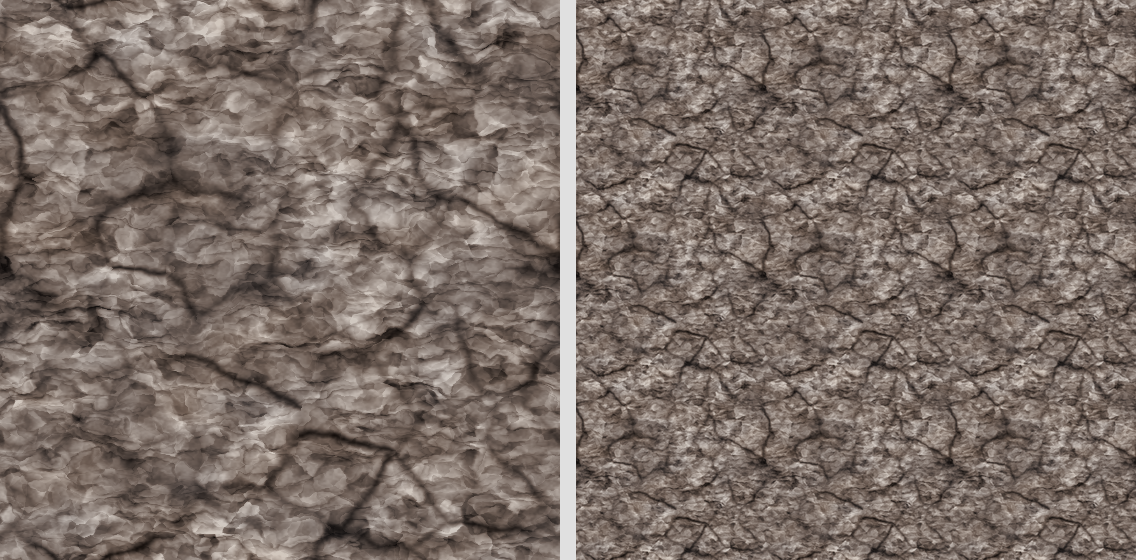
Left: one tile. Right: repeated 3 by 3.
Write a WebGL 2 fragment shader that draws this texture.

```glsl
#version 300 es
precision highp float;
// Weathered brown rock face: cracked blocks, horizontal ledges and crumpled facets, tiling.

uniform vec2 u_resolution;
out vec4 fragColor;

const vec3 SHADOW = vec3(0.06, 0.045, 0.04);
const vec3 STONE = vec3(0.43, 0.37, 0.338);
const vec3 LIGHT = vec3(0.74, 0.70, 0.67);
const float BASE_TONE = 0.575;
const vec2 BLOCKS = vec2(6.0, 6.0);        // main cracked blocks per tile
const vec2 SUB_BLOCKS = vec2(8.0, 9.0);    // fainter second set of cracks
const float CRACK_DEPTH = 0.80;
const float SUB_CRACK_DEPTH = 0.42;
const float LEDGE_DEPTH = 0.17;
const float FACET_CONTRAST = 0.17;
const float PATCH_CONTRAST = 0.22;

// Random pair for a cell, wrapped to the period.
vec2 hash2(vec2 cell, vec2 period, float seed) {
    uvec2 v = uvec2(mod(cell + 0.5, period)) + uint(seed) * uvec2(131u, 313u);
    for (int i = 0; i < 2; i++) {
        v = v * 1664525u + 1013904223u;
        v.x += v.y * 1664525u;
        v.y += v.x * 1664525u;
        v ^= v >> 16u;
    }
    return vec2(v) / 4294967295.0;
}

float noise(vec2 uv, vec2 period, float seed) {
    vec2 p = uv * period, i = floor(p), f = p - i;
    f = f * f * (3.0 - 2.0 * f);
    vec2 e = vec2(1.0, 0.0);
    float low = mix(hash2(i, period, seed).x, hash2(i + e.xy, period, seed).x, f.x);
    float high = mix(hash2(i + e.yx, period, seed).x, hash2(i + e.xx, period, seed).x, f.x);
    return mix(low, high, f.y);
}

float fbm(vec2 uv, vec2 period, float seed) {
    float sum = 0.0, amp = 0.5;
    for (int i = 0; i < 5; i++) {
        sum += amp * noise(uv, period, seed + float(i));
        period *= 2.0;
        amp *= 0.5;
    }
    return sum / 0.96875;
}

vec2 warp(vec2 uv, vec2 period, float seed) {
    return vec2(fbm(uv, period, seed), fbm(uv, period, seed + 7.0)) - 0.5;
}

// Dark borders between jittered cells; each border has its own strength.
float cracks(vec2 uv, vec2 period, float seed) {
    vec2 p = uv * period, base = floor(p), nearest = vec2(0.0), home = base;
    float best = 1e3;
    for (int y = -1; y <= 1; y++)
    for (int x = -1; x <= 1; x++) {
        vec2 cell = base + vec2(x, y);
        vec2 r = cell + hash2(cell, period, seed) - p;
        if (dot(r, r) < best) { best = dot(r, r); nearest = r; home = cell; }
    }
    float homeKey = hash2(home, period, seed + 1.0).x, crack = 0.0;
    for (int y = -2; y <= 2; y++)
    for (int x = -2; x <= 2; x++) {
        vec2 cell = home + vec2(x, y);
        vec2 r = cell + hash2(cell, period, seed) - p, gap = r - nearest;
        if (dot(gap, gap) < 1e-5) continue;
        vec2 normal = normalize(gap);
        float d = dot(0.5 * (r + nearest), normal);
        float key = fract(homeKey + hash2(cell, period, seed + 1.0).x);
        float flatness = abs(normal.y);
        float strength = mix(0.25, 1.0, key) * mix(0.65, 1.0, flatness);
        float core = exp(-d * d / mix(0.005, 0.0022, flatness));
        crack = max(crack, strength * (0.6 * core + 0.4 * exp(-d / 0.12)));
    }
    return crack;
}

// Tilted planes with narrow blended edges.
float facets(vec2 uv, vec2 period, float seed) {
    vec2 p = uv * period, base = floor(p);
    float sum = 0.0, total = 0.0;
    for (int y = -1; y <= 1; y++)
    for (int x = -1; x <= 1; x++) {
        vec2 cell = base + vec2(x, y);
        vec2 r = cell + hash2(cell, period, seed) - p;
        vec2 h = hash2(cell, period, seed + 1.0);
        float angle = 6.28318 * h.x, weight = exp(-32.0 * dot(r, r));
        sum += weight * (dot(r, vec2(cos(angle), sin(angle))) + 0.6 * (h.y - 0.5));
        total += weight;
    }
    return sum / total;
}

// Overhanging layers: light lower lip, shadow beneath the next one.
float ledges(vec2 uv, float count, vec2 period, float seed) {
    float f = fract(uv.y * count + 3.2 * fbm(uv, period, seed));
    float shade = pow(f, 4.0) * (1.0 - smoothstep(0.86, 1.0, f));
    float lip = smoothstep(0.0, 0.12, f) * exp(-5.0 * f);
    return (0.35 * lip - 1.7 * shade) * smoothstep(0.3, 0.65, noise(uv, period, seed + 9.0));
}

float vein(vec2 uv, vec2 period, float seed) {
    return pow(1.0 - abs(2.0 * fbm(uv, period, seed) - 1.0), 26.0);
}

void main() {
    vec2 uv = gl_FragCoord.xy / u_resolution;
    vec2 coarse = uv + 0.09 * warp(uv, vec2(7.0, 9.0), 11.0);
    vec2 fine = uv + 0.035 * warp(uv, vec2(20.0, 30.0), 31.0);

    // Broad light patches and crumpled surface
    float patches = fbm(uv, vec2(5.0, 6.0), 51.0) - 0.5;
    float detail = facets(fine, vec2(13.0, 20.0), 61.0)
                 + 0.9 * facets(fine, vec2(25.0, 42.0), 65.0)
                 + 0.6 * facets(fine, vec2(48.0, 76.0), 69.0);
    float tone = BASE_TONE + PATCH_CONTRAST * 1.8 * patches;
    tone += FACET_CONTRAST * detail * (1.0 + 1.6 * patches);
    tone += 0.26 * (fbm(fine, vec2(16.0, 34.0), 75.0) - 0.5);

    // Ledges and creases
    tone += LEDGE_DEPTH * ledges(fine, 20.0, vec2(6.0, 13.0), 81.0);
    tone += LEDGE_DEPTH * 0.8 * ledges(fine, 37.0, vec2(11.0, 22.0), 101.0);
    tone += 0.07 * vein(fine, vec2(10.0, 15.0), 121.0);
    tone -= 0.10 * vein(fine, vec2(6.0, 17.0), 131.0);

    // Cracks, fading in and out along their length
    float fade = smoothstep(0.2, 0.65, noise(uv, vec2(9.0, 8.0), 141.0));
    tone *= 1.0 - CRACK_DEPTH * mix(0.5, 1.0, fade) * cracks(coarse, BLOCKS, 151.0);
    tone *= 1.0 - SUB_CRACK_DEPTH * (1.0 - 0.7 * fade) * cracks(coarse, SUB_BLOCKS, 161.0);
    tone += 0.05 * (noise(uv, vec2(200.0, 256.0), 171.0) - 0.5);

    // Tone to colour, with a slight warm and cool drift
    vec3 color = mix(SHADOW, STONE, clamp((tone - SHADOW.r) / (STONE.r - SHADOW.r), 0.0, 1.0));
    color = mix(color, LIGHT, clamp((tone - STONE.r) / (LIGHT.r - STONE.r), 0.0, 1.25));
    color += vec3(0.03, 0.0, -0.03) * (fbm(fine, vec2(9.0, 14.0), 181.0) - 0.5);
    fragColor = vec4(color, 1.0);
}
```
